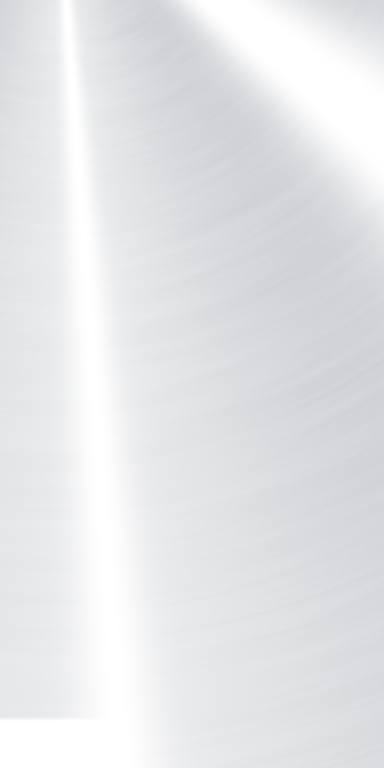
Reproduce this texture procedurally as a WebGL 2 fragment shader.

```glsl
#version 300 es
precision highp float;
// Brushed metal sheet: concentric strokes with two bright rays fanning from a hub above the top edge.

uniform vec2 u_resolution;
out vec4 fragColor;

// Sheet space: x runs 0..1, y runs 0..2 from the lower left.
const vec2 SHEET_SIZE = vec2(1.0, 2.0);
const vec2 HUB = vec2(0.148, 2.341);

const vec3 STEEL = vec3(0.812, 0.820, 0.835);
const vec3 WHITE = vec3(1.0);

// Angles in radians, measured from straight down towards the right.
const float SPINE_ANGLE = 0.072;
const float SPINE_WIDTH = 0.050;
const float SPINE_SHARE = 0.45;
const float HALO_LEFT = 0.36;
const float HALO_RIGHT = 0.30;

const float BEAM_ANGLE = 0.89;
const float BEAM_CORE = 0.045;
const float BEAM_LEFT = 0.12;
const float BEAM_RIGHT = 0.16;

// White corner panel: right end, top edge and their softness.
const vec2 PANEL_CORNER = vec2(0.315, 0.128);
const vec2 PANEL_SOFT = vec2(0.045, 0.008);

const int STROKE_LAYERS = 4;
const float STROKE_DENSITY = 22.0;
const float STROKE_TURN = 2.5;
const float STROKE_STRENGTH = 0.040;
const float GRAIN_STRENGTH = 0.008;
const float GRAIN_DENSITY = 256.0;

float hash(vec2 cell) {
    vec3 q = fract(vec3(cell.xyx) * 0.1031);
    q += dot(q, q.yzx + 33.33);
    return fract((q.x + q.y) * q.z);
}

float valueNoise(vec2 p) {
    vec2 cell = floor(p);
    vec2 f = fract(p);
    f = f * f * (3.0 - 2.0 * f);
    float low = mix(hash(cell), hash(cell + vec2(1.0, 0.0)), f.x);
    float high = mix(hash(cell + vec2(0.0, 1.0)), hash(cell + vec2(1.0, 1.0)), f.x);
    return mix(low, high, f.y);
}

float bell(float offset, float width) {
    float t = offset / width;
    return exp(-t * t);
}

// Narrow bright spine inside a broad halo.
float spineRay(float angle) {
    float d = angle - SPINE_ANGLE;
    float halo = bell(d, d < 0.0 ? HALO_LEFT : HALO_RIGHT);
    return mix(halo, bell(d, SPINE_WIDTH), SPINE_SHARE);
}

// Flat white core with soft flanks.
float beamRay(float angle) {
    float d = angle - BEAM_ANGLE;
    float flank = max(abs(d) - BEAM_CORE, 0.0);
    return bell(flank, d < 0.0 ? BEAM_LEFT : BEAM_RIGHT);
}

// Arcs around the hub, fine across the radius and long along the angle.
float brushStrokes(float radius, float angle) {
    float sum = 0.0;
    float density = STROKE_DENSITY;
    float turn = STROKE_TURN;
    float weight = 0.36;
    for (int i = 0; i < STROKE_LAYERS; i++) {
        vec2 p = vec2(radius * density, angle * turn + 7.0 * float(i));
        sum += weight * (valueNoise(p + 40.0) - 0.5);
        density *= 2.1;
        turn *= 1.6;
        weight *= 0.85;
    }
    return sum;
}

void main() {
    vec2 p = gl_FragCoord.xy / u_resolution * SHEET_SIZE;
    vec2 arm = p - HUB;
    float radius = length(arm);
    float angle = atan(arm.x, -arm.y);

    // Light fan
    float light = max(spineRay(angle), 0.0);
    light = 1.0 - (1.0 - light) * (1.0 - beamRay(angle));
    vec3 color = mix(STEEL, WHITE, light);

    // Brushing fades where the light washes it out
    float visible = 1.0 - 0.85 * light;
    float grain = valueNoise(p * GRAIN_DENSITY + 90.0) - 0.5;
    color += visible * (STROKE_STRENGTH * brushStrokes(radius, angle) + GRAIN_STRENGTH * grain);

    // Corner panel
    vec2 cover = 1.0 - smoothstep(PANEL_CORNER - PANEL_SOFT, PANEL_CORNER + PANEL_SOFT, p);
    color = mix(color, WHITE, cover.x * cover.y);

    fragColor = vec4(clamp(color, 0.0, 1.0), 1.0);
}
```
